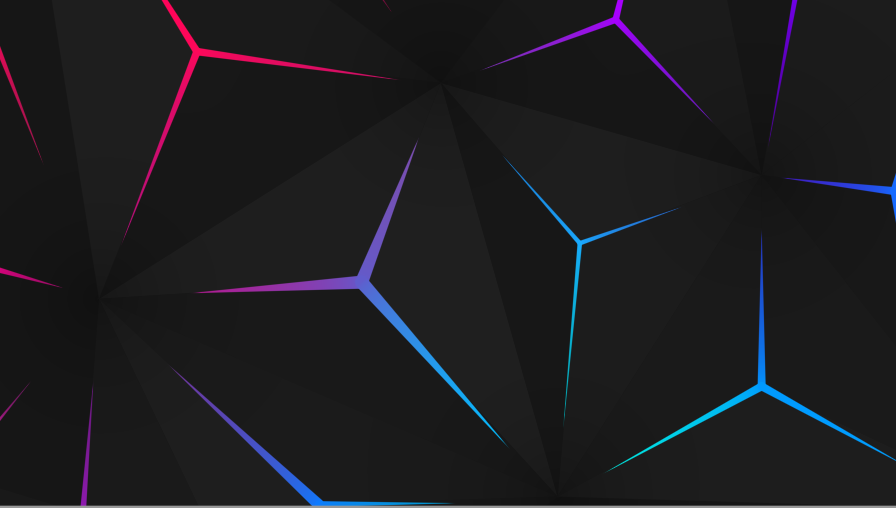
A Shadertoy shader for this background:

```glsl
// Shared corners of the dark panels, in canvas heights
const vec2 LEFT = vec2(0.196, 0.409);
const vec2 TOP = vec2(0.873, 0.836);
const vec2 RIGHT = vec2(1.508, 0.654);
const vec2 BOTTOM = vec2(1.104, 0.018);
const vec2 OUT_NW = vec2(0.03, 1.46);
const vec2 OUT_N = vec2(1.35, 1.46);
const vec2 OUT_NE = vec2(2.08, 1.10);
const vec2 OUT_SE = vec2(2.03, -0.01);
const vec2 OUT_S = vec2(0.58, -0.39);
const vec2 OUT_W = vec2(-0.28, 0.12);

float edgeDistance(vec2 p, vec2 a, vec2 b) {
    vec2 e = normalize(b - a);
    return e.x * (p.y - a.y) - e.y * (p.x - a.x);
}

float triangleMask(vec2 p, vec2 a, vec2 b, vec2 c, float aa) {
    float side = sign(edgeDistance(c, a, b));
    float d = min(side * edgeDistance(p, a, b),
              min(side * edgeDistance(p, b, c), side * edgeDistance(p, c, a)));
    return smoothstep(-aa, aa, d);
}

// Three facets meeting at a hub; shades follow the sides ab, bc, ca
void panel(inout float shade, vec2 p, vec2 hub, vec2 a, vec2 b, vec2 c, vec3 shades, float aa) {
    shade = mix(shade, shades.x, triangleMask(p, hub, a, b, aa));
    shade = mix(shade, shades.y, triangleMask(p, hub, b, c, aa));
    shade = mix(shade, shades.z, triangleMask(p, hub, c, a, aa));
}

float cornerShadow(vec2 p, vec2 corner) {
    return 1.0 - 0.28 * exp(-7.5 * length(p - corner));
}

// Glowing spike that narrows from the hub to its tip
void spike(inout vec3 color, vec2 p, vec2 hub, vec2 tip, float width,
           vec3 hubColor, vec3 tipColor, float aa) {
    vec2 axis = tip - hub;
    float t = clamp(dot(p - hub, axis) / dot(axis, axis), 0.0, 1.0);
    float d = length(p - hub - axis * t) - width * (1.0 - t);
    float cover = 1.0 - smoothstep(-aa, aa, d);
    cover *= 1.0 - smoothstep(0.92, 1.0, t);
    color = mix(color, mix(hubColor, tipColor, pow(t, 0.65)), cover);
}

// Three spikes around one hub; each column of tipColors belongs to a tip
void star(inout vec3 color, vec2 p, vec2 hub, vec2 a, vec2 b, vec2 c, float width,
          vec3 hubColor, mat3 tipColors, float aa) {
    spike(color, p, hub, a, width, hubColor, tipColors[0], aa);
    spike(color, p, hub, b, width, hubColor, tipColors[1], aa);
    spike(color, p, hub, c, width, hubColor, tipColors[2], aa);
}

void mainImage(out vec4 fragColor, in vec2 fragCoord) {
    // The artwork ends just above the lower border, leaving a thin rim
    vec2 p = fragCoord / iResolution.xy * vec2(1.774, 1.0046) - vec2(0.0, 0.0046);
    float aa = 0.75 / iResolution.y;

    vec2 redHub = vec2(0.390, 0.898), purpleHub = vec2(1.219, 0.961);
    vec2 violetHub = vec2(0.716, 0.442), skyHub = vec2(1.148, 0.519);
    vec2 cyanHub = vec2(1.508, 0.236), blueHub = vec2(1.771, 0.622);
    vec2 lowHub = vec2(0.630, 0.003), plumHub = vec2(0.164, -0.016);
    vec2 indigoHub = vec2(1.580, 1.035);

    // Dark faceted ground
    float shade = 0.088;
    panel(shade, p, violetHub, LEFT, TOP, BOTTOM, vec3(0.122, 0.126, 0.100), aa);
    panel(shade, p, skyHub, TOP, RIGHT, BOTTOM, vec3(0.122, 0.114, 0.094), aa);
    panel(shade, p, redHub, LEFT, TOP, OUT_NW, vec3(0.094, 0.104, 0.120), aa);
    panel(shade, p, purpleHub, TOP, RIGHT, OUT_N, vec3(0.092, 0.108, 0.098), aa);
    panel(shade, p, cyanHub, RIGHT, BOTTOM, OUT_SE, vec3(0.106, 0.116, 0.104), aa);
    panel(shade, p, lowHub, LEFT, BOTTOM, OUT_S, vec3(0.106, 0.096, 0.120), aa);
    panel(shade, p, plumHub, LEFT, OUT_S, OUT_W, vec3(0.104, 0.100, 0.088), aa);
    panel(shade, p, blueHub, RIGHT, OUT_SE, OUT_NE, vec3(0.096, 0.104, 0.110), aa);
    panel(shade, p, indigoHub, RIGHT, OUT_N, OUT_NE, vec3(0.088, 0.104, 0.110), aa);
    shade *= cornerShadow(p, LEFT) * cornerShadow(p, TOP);
    shade *= cornerShadow(p, RIGHT) * cornerShadow(p, BOTTOM);
    vec3 color = vec3(shade);

    // Full stars
    star(color, p, redHub, vec2(0.20, 1.20), vec2(0.797, 0.841), vec2(0.238, 0.510), 0.0075,
         vec3(1.0, 0.03, 0.35), mat3(1.0, 0.0, 0.35, 0.8, 0.06, 0.4, 0.7, 0.06, 0.48), aa);
    star(color, p, purpleHub, vec2(0.947, 0.859), vec2(1.416, 0.753), vec2(1.29, 1.25), 0.0065,
         vec3(0.65, 0.0, 1.0), mat3(0.48, 0.2, 0.7, 0.42, 0.1, 0.75, 0.7, 0.0, 1.0), aa);
    star(color, p, violetHub, vec2(0.831, 0.732), vec2(0.374, 0.420), vec2(1.012, 0.109), 0.013,
         vec3(0.38, 0.36, 0.8), mat3(0.48, 0.3, 0.68, 0.7, 0.1, 0.56, 0.0, 0.75, 1.0), aa);
    star(color, p, skyHub, vec2(0.993, 0.695), vec2(1.351, 0.591), vec2(1.115, 0.150), 0.0045,
         vec3(0.1, 0.67, 1.0), mat3(0.1, 0.5, 0.85, 0.15, 0.4, 0.8, 0.0, 0.7, 0.72), aa);
    star(color, p, cyanHub, vec2(1.508, 0.550), vec2(1.192, 0.062), vec2(1.80, 0.075), 0.008,
         vec3(0.0, 0.6, 1.0), mat3(0.15, 0.2, 0.75, 0.0, 0.92, 0.87, 0.0, 0.62, 1.0), aa);
    star(color, p, blueHub, vec2(1.543, 0.649), vec2(1.80, 0.74), vec2(1.79, 0.47), 0.008,
         vec3(0.08, 0.42, 1.0), mat3(0.25, 0.1, 0.75, 0.1, 0.4, 1.0, 0.1, 0.4, 1.0), aa);

    // Spikes entering from the borders
    spike(color, p, lowHub, vec2(0.330, 0.282), 0.011, vec3(0.05, 0.48, 1.0), vec3(0.45, 0.2, 0.6), aa);
    spike(color, p, lowHub, vec2(0.905, 0.005), 0.006, vec3(0.05, 0.48, 1.0), vec3(0.0, 0.6, 0.8), aa);
    spike(color, p, indigoHub, vec2(1.520, 0.704), 0.0055, vec3(0.48, 0.0, 1.0), vec3(0.3, 0.0, 0.6), aa);
    spike(color, p, plumHub, vec2(0.185, 0.249), 0.006, vec3(0.58, 0.1, 0.72), vec3(0.42, 0.1, 0.5), aa);
    spike(color, p, vec2(-0.02, 0.471), vec2(0.127, 0.430), 0.006, vec3(0.9, 0.0, 0.5), vec3(0.6, 0.05, 0.4), aa);
    spike(color, p, vec2(-0.012, 0.157), vec2(0.062, 0.247), 0.003, vec3(0.7, 0.1, 0.55), vec3(0.4, 0.1, 0.35), aa);
    spike(color, p, vec2(-0.023, 0.954), vec2(0.088, 0.670), 0.006, vec3(1.0, 0.03, 0.35), vec3(0.6, 0.08, 0.3), aa);
    spike(color, p, vec2(0.745, 1.02), vec2(0.776, 0.975), 0.002, vec3(0.6, 0.05, 0.3), vec3(0.4, 0.05, 0.2), aa);

    // Pale rim along the lower border
    vec3 rimColor = vec3(0.6);
    color = mix(rimColor, color, smoothstep(-aa, aa, p.y));

    fragColor = vec4(color, 1.0);
}
```
